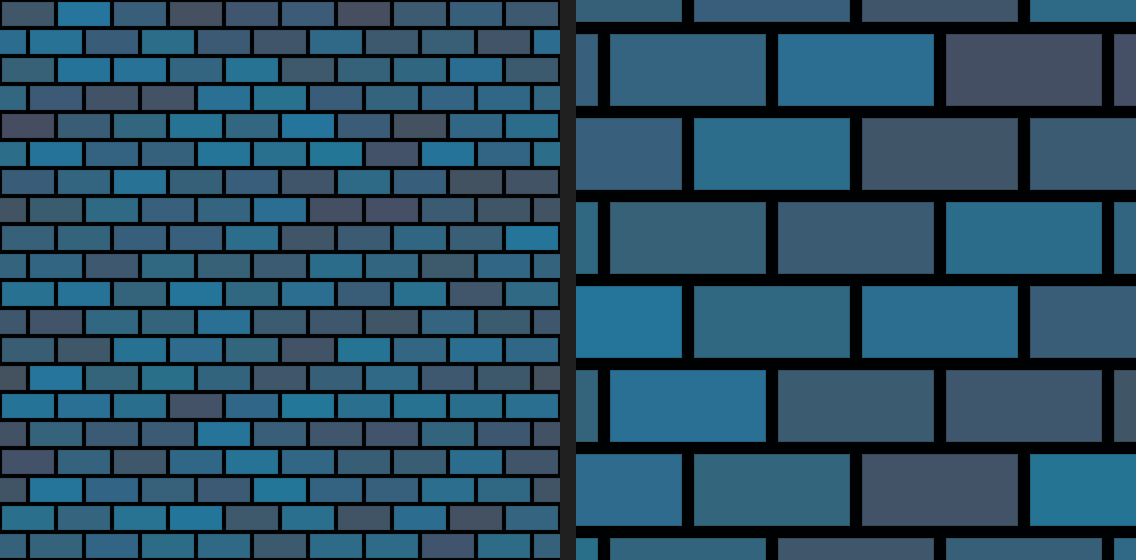
Left: the whole. Right: its middle third, enlarged.
Give the GLSL for this pattern, as a Shadertoy shader.

```glsl
vec3 hash3(vec2 p) {
    vec3 q = fract(p.xyx * vec3(0.1031, 0.1030, 0.0973) + 0.137);
    q += dot(q, q.yxz + 33.33);
    return fract((q.xxy + q.yzz) * q.zyx);
}

float boxDistance(vec2 p, vec2 halfSize) {
    vec2 d = abs(p) - halfSize;
    return length(max(d, 0.0)) + min(max(d.x, d.y), 0.0);
}

void mainImage(out vec4 fragColor, in vec2 fragCoord) {
    vec2 uv = fragCoord / iResolution.xy;
    vec2 bricks = vec2(10.0, 20.0);

    // Running bond: every other course moves by half a brick
    vec2 grid = uv * bricks;
    float course = floor(grid.y);
    grid.x -= 0.5 * (1.0 - mod(course, 2.0));
    vec2 id = mod(floor(grid), bricks);
    vec2 local = (fract(grid) - 0.5) / bricks;

    // Brick face with an even mortar gap on all sides
    float gap = 0.0073;
    float dist = boxDistance(local, 0.5 / bricks - 0.5 * gap);
    float pixel = 1.0 / min(iResolution.x, iResolution.y);
    float face = 1.0 - smoothstep(-0.7 * pixel, 0.7 * pixel, dist);

    // Flat tint per brick, from slate to bright blue
    vec3 rnd = hash3(id * 7.31 + 2.7);
    float tint = mix(rnd.x, rnd.y, 0.15);
    vec3 brick = mix(vec3(0.285, 0.295, 0.355), vec3(0.130, 0.475, 0.620), tint);
    brick.b += 0.035 * (rnd.z - 0.5);

    vec3 mortar = vec3(0.0, 0.004, 0.006);
    fragColor = vec4(mix(mortar, brick, face), 1.0);
}
```
